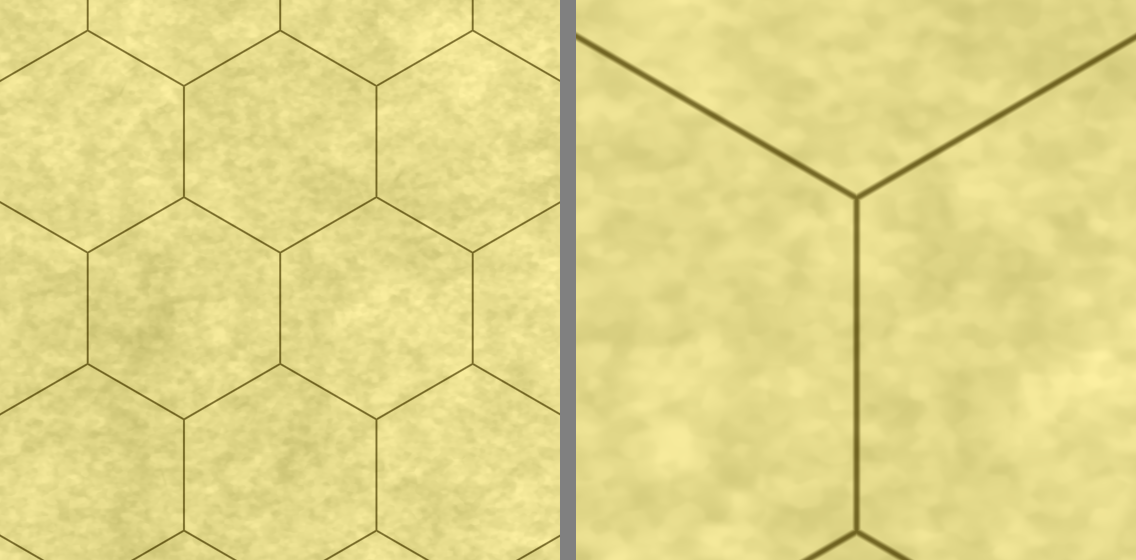
Left: the whole. Right: its middle third, enlarged.
This pattern is drawn by a WebGL 2 fragment shader. Its source:

```glsl
#version 300 es
precision highp float;
// Thin brown hexagon grid ruled on mottled straw-yellow paper.

uniform vec2 u_resolution;
out vec4 fragColor;

vec3 hash3(vec2 cell) {
    vec3 k = vec3(dot(cell, vec2(127.1, 311.7)),
                  dot(cell, vec2(269.5, 183.3)),
                  dot(cell, vec2(419.2, 371.9)));
    return fract(sin(k) * 43758.55);
}

// Smooth cellular noise: random tones blended around jittered points, -0.5 to 0.5.
float blotches(vec2 p) {
    vec2 cell = floor(p);
    float tone = 0.0, total = 0.0;
    for (int y = -1; y <= 1; y++) {
        for (int x = -1; x <= 1; x++) {
            vec2 neighbour = cell + vec2(x, y);
            vec3 h = hash3(neighbour);
            vec2 d = neighbour + h.xy - p;
            float weight = exp(-5.0 * dot(d, d));
            tone += weight * (h.z - 0.5);
            total += weight;
        }
    }
    return tone / total;
}

// Distance to the nearest edge of a hexagon grid with unit pitch.
float hexEdge(vec2 p) {
    vec2 period = vec2(1.0, sqrt(3.0));
    vec2 a = mod(p + 0.5 * period, period) - 0.5 * period;
    vec2 b = mod(p, period) - 0.5 * period;
    vec2 q = abs(dot(a, a) < dot(b, b) ? a : b);
    return 0.5 - max(q.x, dot(q, vec2(0.5, 0.5 * sqrt(3.0))));
}

// Sparse short dark fibres, each turned at random.
float fibres(vec2 uv) {
    float ink = 0.0;
    for (int i = 0; i < 10; i++) {
        vec3 h = hash3(vec2(float(i), 7.0));
        float angle = 6.2832 * h.z;
        vec2 d = uv - h.xy;
        d = vec2(dot(d, vec2(cos(angle), sin(angle))),
                 dot(d, vec2(-sin(angle), cos(angle))));
        d /= vec2(0.006 + 0.014 * h.z, 0.003);
        ink += exp(-dot(d, d));
    }
    return ink;
}

void main() {
    float shortSide = min(u_resolution.x, u_resolution.y);
    vec2 uv = gl_FragCoord.xy / shortSide;

    // Paper: a broad shadow, then blotches from coarse to fine grain.
    vec2 fromShadow = uv - vec2(0.38, 0.36);
    float shade = 0.012 - 0.032 * exp(-7.0 * dot(fromShadow, fromShadow));
    shade += 0.012 * smoothstep(0.6, 1.5, uv.x + uv.y);
    shade += 0.050 * blotches(uv * 6.0 + 3.0);
    shade += 0.055 * blotches(uv * vec2(20.0, 26.0) + 11.0);
    shade += 0.075 * blotches(uv * vec2(52.0, 74.0) + 29.0);
    shade += 0.055 * blotches(uv * vec2(105.0, 140.0) + 47.0);
    shade -= 0.045 * fibres(uv);
    vec3 paper = vec3(0.89, 0.85, 0.54) + shade * vec3(1.0, 0.92, 0.92);

    // Ruled hexagons, just under three across.
    float pitch = 0.34375;
    float edge = pitch * hexEdge((uv - vec2(0.3285, 0.4495)) / pitch);
    float line = 1.0 - smoothstep(0.0003, max(0.0031, 1.2 / shortSide), edge);
    vec3 ink = vec3(0.43, 0.38, 0.12) + 0.5 * shade;

    fragColor = vec4(mix(paper, ink, 0.95 * line), 1.0);
}
```
